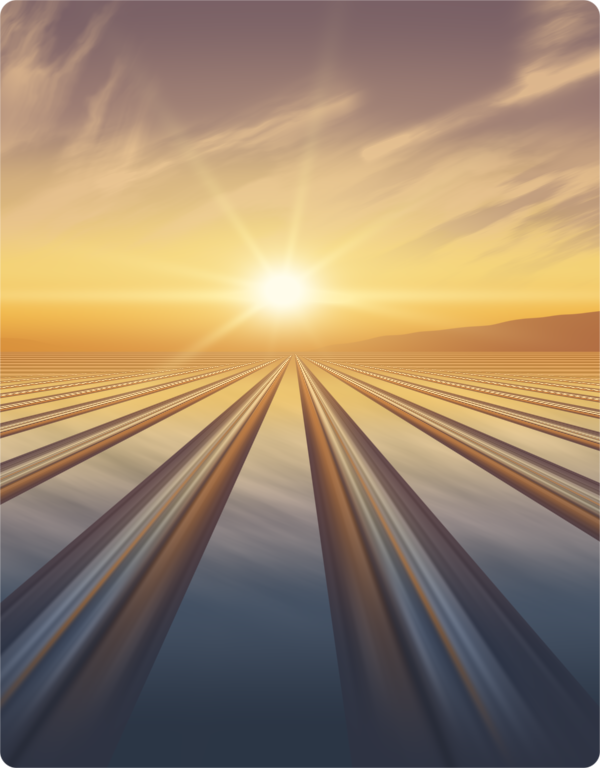
Reproduce this background procedurally as a Shadertoy shader.

```glsl
// Sunset sky with a starburst sun above shining pipes that converge on the horizon.
#define SUN vec2(0.368, 0.622)
#define VANISH vec2(0.383, 0.542)
#define PIPE_PITCH 1.47
#define PIPE_FIRST 0.655
#define PIPE_HALF 0.36
#define RAY_STEP 0.7853982
#define RAY_PHASE 0.593
#define CORNER 0.022

float hash(vec2 p) {
    return fract(sin(dot(p, vec2(127.1, 311.7))) * 43758.5453);
}

float noise(vec2 p) {
    vec2 i = floor(p), f = fract(p);
    f = f * f * (3.0 - 2.0 * f);
    return mix(mix(hash(i), hash(i + vec2(1, 0)), f.x),
               mix(hash(i + vec2(0, 1)), hash(i + vec2(1, 1)), f.x), f.y);
}

float fbm(vec2 p) {
    float sum = 0.0, amp = 0.5;
    for (int i = 0; i < 5; i++) {
        sum += amp * noise(p);
        p = p * 2.03 + 17.3;
        amp *= 0.5;
    }
    return sum;
}

float bell(float x, float width) {
    return exp(-x * x / (width * width));
}

// Soft band along a segment, widening towards b
float band(vec2 p, vec2 a, vec2 b, float width) {
    vec2 ab = b - a;
    float t = clamp(dot(p - a, ab) / dot(ab, ab), 0.0, 1.0);
    return bell(length(p - a - ab * t), width * (0.5 + 0.6 * t));
}

vec3 skyColor(vec2 p) {
    vec3 c = mix(vec3(0.84, 0.53, 0.20), vec3(0.94, 0.70, 0.26), smoothstep(0.54, 0.60, p.y));
    c = mix(c, vec3(0.95, 0.81, 0.44), smoothstep(0.58, 0.65, p.y));
    c = mix(c, vec3(0.82, 0.67, 0.48), smoothstep(0.66, 0.76, p.y));
    c = mix(c, vec3(0.59, 0.46, 0.44), smoothstep(0.75, 0.85, p.y));
    c = mix(c, vec3(0.46, 0.36, 0.39), smoothstep(0.84, 1.0, p.y));

    // Wind-drawn clouds, steeper in the upper left
    vec2 wind = mat2(0.92, -0.39, 0.39, 0.92) * p;
    vec2 steep = mat2(0.5, -0.85, 0.85, 0.5) * p;
    float wisps = smoothstep(0.3, 0.66, fbm(wind * vec2(5.0, 30.0) + fbm(p * 7.0)));
    float plume = smoothstep(0.25, 0.65, fbm(steep * vec2(4.0, 18.0) + fbm(p * 8.0)));
    float light = 0.9 * band(p, vec2(0.48, 0.80), vec2(0.80, 0.925), 0.018);
    light += 0.75 * band(p, vec2(0.14, 0.762), vec2(0.44, 0.873), 0.024);
    light += 0.8 * band(p, vec2(0.69, 0.91), vec2(0.75, 1.0), 0.045);
    light *= 0.35 + 0.65 * wisps;
    light += 0.85 * plume * band(p, vec2(0.15, 0.80), vec2(0.02, 0.97), 0.11);
    light += 0.65 * wisps * smoothstep(0.64, 0.72, p.y) * (1.0 - smoothstep(0.76, 0.87, p.y));
    c = mix(c, vec3(0.91, 0.75, 0.57), clamp(light, 0.0, 0.85));
    float shade = smoothstep(0.45, 0.62, fbm(wind * vec2(5.0, 34.0) + 41.0));
    shade *= bell(p.y - 0.74, 0.07) * smoothstep(0.35, 0.7, p.x);
    return mix(c, vec3(0.61, 0.47, 0.43), 0.55 * shade);
}

vec3 floorColor(vec2 p, float d) {
    vec3 c = mix(vec3(0.82, 0.55, 0.26), vec3(0.91, 0.75, 0.42), smoothstep(0.0, 0.05, d));
    c = mix(c, vec3(0.82, 0.72, 0.54), smoothstep(0.05, 0.12, d));
    c = mix(c, vec3(0.53, 0.49, 0.49), smoothstep(0.10, 0.23, d));
    c = mix(c, vec3(0.27, 0.32, 0.39), smoothstep(0.20, 0.34, d));
    c = mix(c, vec3(0.17, 0.21, 0.27), smoothstep(0.32, 0.50, d));
    float cloud = fbm(vec2(p.x * 6.0 + p.y * 5.0, p.y * 24.0 + p.x * 9.0));
    return c + vec3(0.36, 0.31, 0.26) * (cloud - 0.46) * bell(d - 0.18, 0.11);
}

// Glossy pipe: t runs from the inner edge (-1) to the outer edge (1)
vec3 pipeColor(float t, float d, float blur) {
    float near = smoothstep(0.04, 0.38, d), fade = 1.0 - smoothstep(0.28, 0.56, d);
    float sharp = 1.0 / (1.0 + 12.0 * blur);
    vec3 body = mix(vec3(0.66, 0.42, 0.24), vec3(0.36, 0.26, 0.27), smoothstep(0.0, 0.14, d));
    body = mix(body, vec3(0.18, 0.20, 0.26), smoothstep(0.14, 0.42, d));
    vec3 shine = mix(vec3(1.0, 0.87, 0.62), vec3(0.36, 0.42, 0.51), near);
    vec3 copper = mix(vec3(0.86, 0.53, 0.22), vec3(0.42, 0.31, 0.25), near);
    vec3 c = mix(body, copper, 0.7 * fade * bell(t + 0.5, 0.28));
    c = mix(c, shine, 0.4 * fade * bell(t - 0.2, 0.5));
    c = mix(c, shine, 0.8 * fade * (bell(t + 0.12, 0.14) + 0.8 * bell(t - 0.26, 0.14)));
    c = mix(c, body * 0.8, 0.75 * sharp * bell(t + 0.34, 0.05));
    c = mix(c, vec3(0.72, 0.46, 0.22), 0.65 * sharp * fade * bell(t - 0.07, 0.04));
    return c + 0.28 * sharp * fade * (noise(vec2(t * 15.0, d * 5.0)) - 0.5) * bell(t, 0.7);
}

vec3 groundColor(vec2 p, float d) {
    float slope = (p.x - VANISH.x) / d;
    float blur = sqrt(1.0 + slope * slope) / (d * iResolution.y);
    float side = abs(slope + 0.155) - PIPE_FIRST + 0.5 * PIPE_PITCH;
    float t = mod(side, PIPE_PITCH) - 0.5 * PIPE_PITCH;
    float cover = 1.0 - smoothstep(-blur, blur, abs(t) - PIPE_HALF);
    vec3 base = floorColor(p, d);
    vec3 c = mix(base, pipeColor(t / PIPE_HALF, d, blur), cover);
    float ripple = 0.07 * sin(45.0 * log(d + 0.012)) * smoothstep(0.0, 0.012, d);
    vec3 far = mix(base, vec3(0.74, 0.49, 0.26), 0.45) + ripple;
    return mix(c, far, smoothstep(0.15, 0.6, blur));
}

void mainImage(out vec4 fragColor, in vec2 fragCoord) {
    vec2 p = fragCoord / iResolution.y, halfSize = 0.5 * iResolution.xy / iResolution.y;
    float px = 1.0 / iResolution.y;

    // Sky, hills and ground
    float rise = clamp((p.x - 0.40) / 0.38, 0.0, 1.0);
    float ridge = 0.544 + 0.05 * pow(rise, 0.8) + 0.004 * (noise(p.xx * 22.0) - 0.5);
    ridge += 0.018 * (1.0 - smoothstep(0.0, 0.12, p.x));
    vec3 hill = mix(vec3(0.84, 0.54, 0.20), vec3(0.64, 0.36, 0.23), smoothstep(0.3, 0.78, p.x));
    vec3 color = mix(skyColor(p), hill, 0.85 * (1.0 - smoothstep(-px, px, p.y - ridge)));
    float d = max(VANISH.y - p.y, 0.5 * px);
    color = mix(groundColor(p, d), color, smoothstep(-px, px, p.y - VANISH.y));

    // Sun, halo, rays and horizontal flare
    vec2 q = p - SUN;
    float r = length(q) + 0.0001;
    float angle = mod(atan(q.y, q.x) - RAY_PHASE + 0.5 * RAY_STEP, RAY_STEP) - 0.5 * RAY_STEP;
    float rays = bell(r * sin(angle), 0.004 + 0.035 * r) * exp(-r / 0.15);
    rays *= 1.0 - 0.85 * smoothstep(0.6, 0.8, -q.y / r);
    float flare = bell(q.y + 0.007, 0.010) * exp(-abs(q.x) / 0.6);
    float halo = 0.85 * exp(-length(q * vec2(0.65, 1.0)) / 0.12) * smoothstep(0.44, 0.60, p.y);
    color = mix(color, vec3(1.0, 0.93, 0.64), min(1.0, halo + 0.4 * rays + 0.5 * flare));
    color = mix(color, vec3(1.0, 0.99, 0.92), min(1.0, 1.2 * bell(length(q * vec2(0.8, 1.0)), 0.04)));

    // Rounded white corners
    vec2 edge = abs(p - halfSize) - halfSize + CORNER;
    float outside = length(max(edge, 0.0)) - CORNER;
    fragColor = vec4(mix(color, vec3(1.0), smoothstep(-px, px, outside)), 1.0);
}
```
